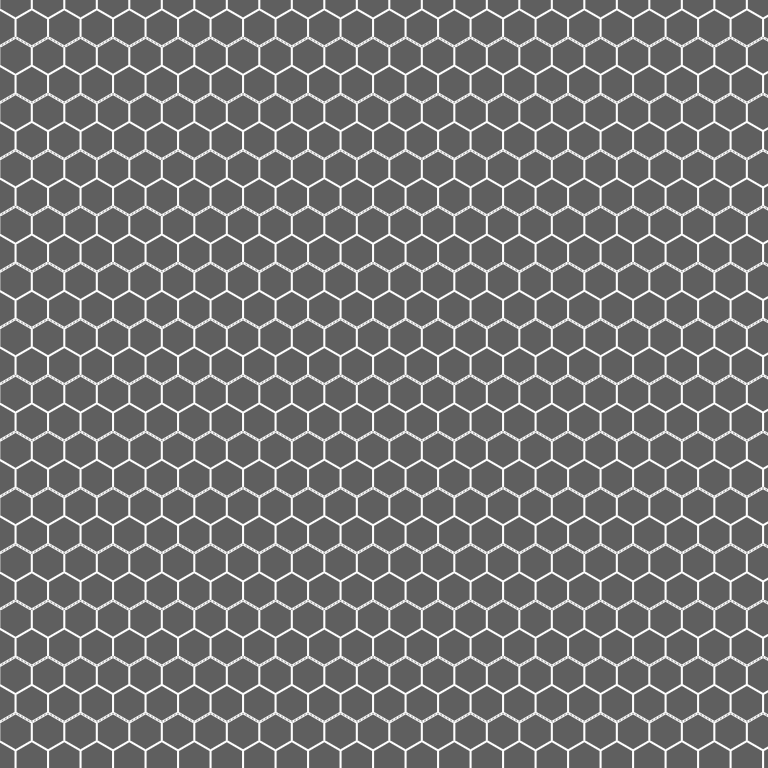
Reproduce this pattern procedurally as a WebGL 1 fragment shader.

```glsl
precision highp float;
// Honeycomb of pointy-top dark grey hexagons separated by thin white lines.
// Two interleaved rectangular lattices give the nearest cell; the distance to
// its border draws the lines, and every second row has a dotted slanted seam.

uniform vec2 u_resolution;

#define CELL_WIDTH 0.04232            // hexagon width, in canvas units
#define CELL_ORIGIN vec2(0.3588, 0.6337)
#define LINE_WIDTH 0.064              // in cell widths
#define SEAM_WIDTH 0.082              // dotted line, in cell widths
#define SEAM_DOTS 10.0                // dots per cell width
#define SEAM_FADE 0.6                 // darkness of the dots
#define FILL_COLOR vec3(0.373)
#define LINE_COLOR vec3(0.992)

const float TAU = 6.2831853;
const vec2 LATTICE = vec2(1.0, 1.7320508);
const vec2 SLANT_NORMAL = vec2(0.5, 0.8660254);

// Box-filtered coverage of a line of the given width.
float lineCoverage(float dist, float width, float pixel) {
  float inner = max(dist - 0.5 * pixel, -0.5 * width);
  float outer = min(dist + 0.5 * pixel, 0.5 * width);
  return clamp((outer - inner) / pixel, 0.0, 1.0);
}

void main() {
  float canvas = min(u_resolution.x, u_resolution.y);
  float pixel = 1.0 / (canvas * CELL_WIDTH);
  vec2 p = (gl_FragCoord.xy / canvas - CELL_ORIGIN) / CELL_WIDTH;

  // Nearest cell centre among the even and odd rows
  vec2 even = mod(p + 0.5 * LATTICE, LATTICE) - 0.5 * LATTICE;
  vec2 odd = mod(p, LATTICE) - 0.5 * LATTICE;
  bool inEvenRow = dot(even, even) < dot(odd, odd);
  vec2 local = inEvenRow ? even : odd;

  // Distance to the vertical and slanted sides
  float upright = abs(local.x);
  float slanted = dot(abs(local), SLANT_NORMAL);
  float border = 0.5 - max(upright, slanted);

  // The seam runs along the tops of the even rows
  bool facesSeam = inEvenRow ? local.y > 0.0 : local.y < 0.0;
  float seam = (facesSeam && slanted > upright) ? 1.0 : 0.0;

  float width = mix(LINE_WIDTH, SEAM_WIDTH, seam);
  float coverage = lineCoverage(border, width, pixel);

  // Small dark dots along the middle of the seam
  float dots = 0.5 + 0.5 * cos(TAU * SEAM_DOTS * p.x);
  float core = lineCoverage(border, 0.5 * SEAM_WIDTH, pixel);
  coverage *= 1.0 - SEAM_FADE * seam * dots * core;

  gl_FragColor = vec4(mix(FILL_COLOR, LINE_COLOR, coverage), 1.0);
}
```
